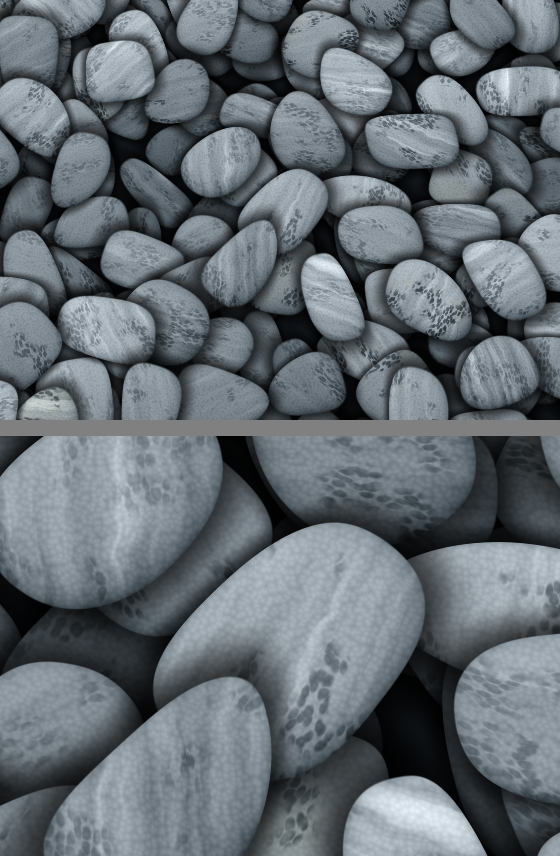
Top: the whole. Bottom: its middle third, enlarged.
Write a WebGL 1 fragment shader that draws this texture.

```glsl
precision highp float;
// A heap of smooth grey beach stones under soft light from above.
// Three jittered grids of rounded shapes are painted from the back forward; each
// stone darkens what lies beneath it and carries streaks, veins and dark flecks.
uniform vec2 u_resolution;

const vec3 GAP_COLOR = vec3(0.07, 0.09, 0.11);
const vec3 COOL_TINT = vec3(-0.042, 0.0, 0.03);
const vec3 WARM_TINT = vec3(0.015, 0.0, -0.045);
const vec2 LIGHT_DIR = vec2(-0.25, 0.97);

vec2 hash2(vec2 p) {
  vec3 k = fract(p.xyx * vec3(0.1031, 0.1030, 0.0973));
  k += dot(k, k.yzx + 33.33);
  return fract((k.xx + k.yz) * k.zy);
}

vec2 rotate(vec2 p, float angle) {
  float c = cos(angle), s = sin(angle);
  return vec2(c * p.x - s * p.y, s * p.x + c * p.y);
}

// Layered warped sines, roughly -1 to 1
float waves(vec2 p) {
  float sum = 0.0, amp = 0.5;
  for (int i = 0; i < 4; i++) {
    sum += amp * sin(p.x + 1.6 * sin(p.y)) * cos(0.6 * p.y + 0.8);
    p = rotate(p, 1.1) * 1.9 + 2.3;
    amp *= 0.62;
  }
  return sum * 1.3;
}

// Distance to the nearest scattered point
float cellular(vec2 p) {
  vec2 cell = floor(p), f = p - cell;
  float nearest = 2.0;
  for (int y = -1; y <= 1; y++) {
    for (int x = -1; x <= 1; x++) {
      vec2 o = vec2(float(x), float(y));
      nearest = min(nearest, length(o + hash2(cell + o + 71.0) - f));
    }
  }
  return nearest;
}

// Rounded outline with one flattened side: 0 at the middle, 1 on the rim
float stoneShape(vec2 q, vec2 rnd) {
  float n = mix(2.2, 3.3, rnd.x);
  vec2 side = rotate(vec2(1.22, 0.0), rnd.y * 6.283);
  q.y *= 1.0 + 0.22 * (rnd.y - 0.5) * q.x;
  vec2 a = pow(abs(q) + 0.0001, vec2(n));
  float cut = pow(max(dot(q, side), 0.0001), n * 1.6);
  return pow(a.x + a.y + cut, 1.0 / n);
}

// Mineral pattern, added to the grey value of a stone
float mineral(vec2 s, vec2 rnd, vec2 amount) {
  vec2 seed = rnd * 40.0;
  float y = s.y + 0.007 * waves(s * 22.0 + seed);
  float streak = waves(vec2(s.x * 9.0, y * 105.0) + seed);
  float vein = smoothstep(0.3, 0.8, waves(vec2(s.x * 5.0, y * 62.0) + seed.yx));
  float patches = smoothstep(0.05, 0.6, waves(s * vec2(24.0, 38.0) + seed.yx));
  float fleck = smoothstep(0.62, 0.3, cellular(vec2(s.x * 75.0, y * 150.0) + seed));
  float grain = cellular(s * 200.0 + seed) - 0.5;
  return amount.x * (0.09 * streak + 0.13 * vein)
    - (0.08 + 0.22 * amount.y) * patches * fleck - 0.09 * grain;
}

vec3 stoneColor(vec2 rel, vec2 normal, float f, vec2 id, float tone) {
  vec2 rndA = hash2(id + 3.7), rndB = hash2(id + 19.3);
  vec2 s = rotate(rel, rndA.x * 6.283);
  float steep = min(f * f * f, 1.0);
  float facing = sqrt(1.0 - 0.96 * steep * steep);
  float v = mix(0.49, 0.67, rndA.y) + mineral(s, rndB, rndB * rndB + 0.15);
  v = v * (0.55 + 0.45 * facing) + 0.13 * steep * dot(normal, LIGHT_DIR);
  v += 0.35 * dot(rel, LIGHT_DIR);
  v = max(v * tone, 0.05);
  float warmth = step(0.8, rndB.y) * smoothstep(-0.1, 0.6, waves(rel * 18.0 + rndA * 9.0));
  return v + COOL_TINT * smoothstep(0.0, 0.35, v) + WARM_TINT * warmth * v;
}

// Paint one grid of stones over the colour beneath
vec3 paintLayer(vec3 color, vec2 p, float size, float share, float tone, float layer, float edge) {
  vec2 g = rotate(p, 0.35 * layer) / size + layer * 17.3 + 40.0;
  vec2 home = floor(g);
  for (int row = 1; row >= -1; row--) {
    for (int col = -1; col <= 1; col++) {
      vec2 id = home + vec2(float(col), float(row));
      vec2 key = id + layer * 101.0;
      vec2 place = hash2(key), form = hash2(key + 7.1), kind = hash2(key + 13.9);
      if (kind.x > share) continue;
      vec2 rel = rotate(g - id - 0.5 - 0.56 * (place - 0.5), -0.35 * layer) * size;
      vec2 radii = size * vec2(mix(0.52, 0.7, form.x), mix(0.36, 0.53, form.y));
      float turn = kind.y * 6.283;
      vec2 q = rotate(rel, turn) / radii;
      float f = stoneShape(q, place.yx);
      float d = (f - 1.0) * radii.y;
      vec2 normal = rotate(normalize(q / radii + 0.0001), -turn);
      color *= 1.0 - 0.68 * smoothstep(0.034, -0.004, d);
      if (d < edge) {
        vec3 stone = stoneColor(rel, normal, f, key, tone);
        color = mix(color, stone, smoothstep(edge, -edge, d));
      }
    }
  }
  return color;
}

void main() {
  vec2 p = gl_FragCoord.xy / u_resolution.y;
  float edge = 0.9 / u_resolution.y;
  p *= 0.92 + 0.16 * p.y;  // stones shrink slightly toward the top
  vec3 color = paintLayer(GAP_COLOR, p, 0.15, 1.0, 0.72, 1.0, edge);
  color = paintLayer(color, p, 0.165, 0.85, 0.95, 2.0, edge);
  color = paintLayer(color, p, 0.18, 0.72, 1.04, 3.0, edge);
  gl_FragColor = vec4(clamp(color, 0.0, 1.0), 1.0);
}
```
